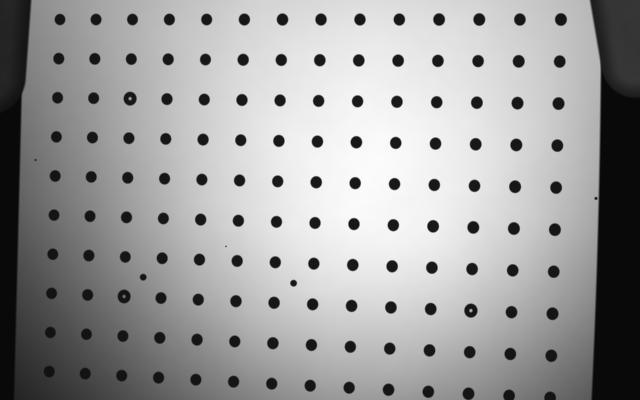
A WebGL 2 fragment shader for this pattern:

```glsl
#version 300 es
precision highp float;
// A hand-held pale plate with a 14 by 10 grid of black dots in a soft spotlight.

#define COLUMNS 14.0
#define ROWS 10.0
#define DOT_RADIUS 0.0143
#define RING_RADIUS 0.0172
#define HOLE_RADIUS 0.0042
#define DOT_BLUR 0.0026
#define LIGHT_CENTRE vec2(0.93, 0.48)
#define LIGHT_PEAK 0.98
#define INK 0.065
#define BACKDROP 0.035
#define SMUDGE 0.018

uniform vec2 u_resolution;
out vec4 fragColor;

// Cells whose dot has a bright centre: column, row
const vec2 RINGS[3] = vec2[3](vec2(2, 2), vec2(2, 7), vec2(11, 7));
// Loose marks on the plate: x, y, radius
const vec3 MARKS[5] = vec3[5](
    vec3(0.358, 0.693, 0.0082), vec3(0.734, 0.708, 0.0082),
    vec3(0.089, 0.400, 0.0022), vec3(0.565, 0.616, 0.0014),
    vec3(1.490, 0.496, 0.0035));

vec2 hash2(vec2 p) {
    vec3 h = fract(p.xyx * vec3(0.1031, 0.1030, 0.0973));
    h += dot(h, h.yzx + 33.33);
    return fract((h.xx + h.yz) * h.zy);
}

float cornerSlope(vec2 cell, vec2 offset) {
    return dot(hash2(cell + 40.0) * 2.0 - 1.0, offset);
}

float gradientNoise(vec2 p) {
    vec2 i = floor(p), f = fract(p), e = vec2(0, 1);
    vec2 u = f * f * f * (f * (f * 6.0 - 15.0) + 10.0);
    return mix(mix(cornerSlope(i, f), cornerSlope(i + e.yx, f - e.yx), u.x),
               mix(cornerSlope(i + e, f - e), cornerSlope(i + 1.0, f - 1.0), u.x), u.y);
}

float roundedBox(vec2 p, vec2 halfSize, float radius) {
    vec2 d = abs(p) - halfSize + radius;
    return length(max(d, 0.0)) + min(max(d.x, d.y), 0.0) - radius;
}

float coverage(float dist, float blur) {
    return 1.0 - smoothstep(-blur, blur, dist);
}

// Grid in perspective: cell index to position, and back by iteration
vec2 cellToPlane(vec2 g) {
    return vec2(0.150 + g.x * (0.0896 + 0.000518 * g.x) - 0.0030 * g.y,
                0.0488 + g.y * (0.0978 + 0.00056 * g.x));
}

vec2 planeToCell(vec2 p) {
    vec2 g = vec2(COLUMNS, ROWS) * 0.5;
    for (int k = 0; k < 4; k++) {
        g.y = (p.y - 0.0488) / (0.0978 + 0.00056 * g.x);
        g.x = (p.x - 0.150 + 0.0030 * g.y) / (0.0896 + 0.000518 * g.x);
    }
    return g;
}

// Spotlight that falls off faster towards the bottom
float plateLight(vec2 p) {
    vec2 d = p - LIGHT_CENTRE;
    float fall = 1.2 * d.x * d.x * (1.0 + d.y)
               + d.y * d.y * (d.y > 0.0 ? 1.8 : 0.55);
    return LIGHT_PEAK * exp(-fall);
}

float drawFinger(float base, float dist, float tone, float blur) {
    float shade = tone * mix(0.55, 1.0, smoothstep(0.0, 0.05, -dist));
    return mix(base, shade, coverage(dist, blur));
}

void main() {
    // Height is one unit, y runs down
    vec2 p = vec2(gl_FragCoord.x, u_resolution.y - gl_FragCoord.y) / u_resolution.y;
    float pixel = 1.0 / u_resolution.y;
    float softEdge = max(DOT_BLUR, pixel);

    // Plate surface
    float light = plateLight(p);
    float grime = gradientNoise(p * 7.0) + 0.5 * gradientNoise(p * 31.0);
    float plate = light * (1.0 + SMUDGE * grime);

    // Dot grid
    vec2 cell = clamp(round(planeToCell(p)), vec2(0), vec2(COLUMNS, ROWS) - 1.0);
    vec2 offset = p - cellToPlane(cell);
    offset.x *= 1.06;
    bool isRing = false;
    for (int k = 0; k < 3; k++) isRing = isRing || cell == RINGS[k];
    float radius = isRing ? RING_RADIUS : DOT_RADIUS + 0.0001 * cell.x;
    radius *= 0.98 + 0.03 * hash2(cell).x;
    float ink = coverage(length(offset) - radius, softEdge);
    if (isRing) ink *= 1.0 - 0.9 * coverage(length(offset) - HOLE_RADIUS, softEdge);

    // Loose marks
    for (int k = 0; k < 5; k++)
        ink = max(ink, coverage(length(p - MARKS[k].xy) - MARKS[k].z, max(0.0018, pixel)));
    plate = mix(plate, INK + 0.03 * light, ink);

    // Plate outline against the backdrop
    float leftEdge = 0.060 - 0.025 * p.y;
    float rightEdge = 1.503 - 0.024 * p.y * p.y;
    float tone = mix(BACKDROP, plate, coverage(max(leftEdge - p.x, p.x - rightEdge), 1.5 * pixel));

    // Fingers at the upper corners
    float leftFinger = roundedBox(p - vec2(-0.122 - 0.07 * p.y, 0.0), vec2(0.20, 0.288), 0.09);
    float rightFinger = roundedBox(p - vec2(1.675 + 0.17 * p.y, 0.0), vec2(0.20, 0.244), 0.07);
    tone = drawFinger(tone, leftFinger, 0.14 + 0.02 * grime, 0.004);
    tone = drawFinger(tone, rightFinger, 0.21 + 0.02 * grime, 0.004);

    fragColor = vec4(vec3(tone), 1.0);
}
```
